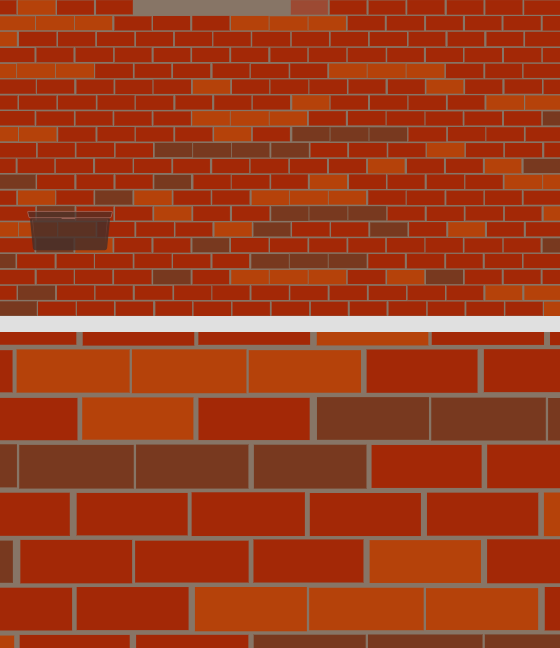
Top, the full canvas; bottom, a detail of the centre.
This texture is drawn by a WebGL 2 fragment shader. Its source:

```glsl
#version 300 es
precision highp float;
// Running-bond brick wall with mixed brick tones, a bare mortar gap and a smoky plastic tub.
uniform vec2 u_resolution;
out vec4 fragColor;

// Lengths are in canvas heights unless noted.
const vec2 REPEATS = vec2(14.38, 19.93);        // bricks across, courses down
const vec2 ORIGIN = vec2(-0.449, 0.031);        // phase of the bond, in bricks
const float BOND_SHIFT = 0.49;                  // shift of odd courses, in bricks
const float COURSE_JITTER = 0.06;               // random slide of a course, in bricks
const vec2 SIDE_INSET = vec2(0.0014, 0.0040);   // half joint range, upright
const vec2 BED_INSET = vec2(0.0016, 0.0031);    // half joint range, level
const float THIN_INSET = 0.0012;                // half joint inside a run
const float RUN_LENGTH = 3.0;
const vec2 RUN_CHANCE = vec2(0.12, 0.08);       // orange, brown
const vec2 SINGLE_CHANCE = vec2(0.09, 0.08);
const float FIRST_BROWN_COURSE = 6.0;
const vec2 GAP_COLUMNS = vec2(3.0, 6.0);        // bricks missing from the top course

const vec3 MORTAR = vec3(0.53, 0.46, 0.40);
const vec3 RED = vec3(0.640, 0.155, 0.025);
const vec3 ORANGE = vec3(0.710, 0.260, 0.040);
const vec3 BROWN = vec3(0.470, 0.225, 0.120);
const vec3 FADED = vec3(0.610, 0.290, 0.200);

const vec2 TUB_CENTER = vec2(0.2215, 0.260);
const vec2 TUB_HALF = vec2(0.122, 0.052);
const float TUB_TAPER = 0.10;
const vec2 RIM_OFFSET = vec2(0.0, 0.061);
const vec2 RIM_HALF = vec2(0.132, 0.010);
const vec3 TUB_DARK = vec3(0.27, 0.18, 0.16);
const vec3 TUB_SHINE = vec3(0.66, 0.42, 0.37);

float hash(vec2 cell, int seed) {
    uvec2 v = uvec2(ivec2(cell) + 64);
    uint h = v.x * 1597334677u ^ v.y * 3812015801u ^ uint(seed) * 2798796415u;
    h = (h ^ (h >> 16)) * 2246822519u;
    h = (h ^ (h >> 13)) * 3266489917u;
    return float((h ^ (h >> 16)) >> 8) / 16777216.0;
}

// Antialiased coverage of a signed distance.
float fill(float d) {
    return clamp(0.5 - d * u_resolution.y, 0.0, 1.0);
}

// Box narrowing downwards by the given slope.
float taperedBox(vec2 q, vec2 halfSize, float slope, float radius) {
    vec2 d = abs(q) - halfSize - vec2(q.y * slope, 0.0) + radius;
    return length(max(d, 0.0)) + min(max(d.x, d.y), 0.0) - radius;
}

// Orange, brown or neither (0, 1, 2) from one random value.
int pickTone(float r, vec2 chance, float course) {
    if (r < chance.x) return 0;
    return r < chance.x + chance.y && course >= FIRST_BROWN_COURSE ? 1 : 2;
}

vec3 wall(vec2 uv) {
    float aspect = u_resolution.x / u_resolution.y;
    vec2 g = vec2(uv.x, 1.0 - uv.y) * REPEATS + ORIGIN;
    float course = floor(g.y);
    g.x -= BOND_SHIFT * mod(course, 2.0);
    g.x += COURSE_JITTER * (hash(vec2(0.0, course), 1) - 0.5);
    vec2 brick = floor(g);
    vec2 size = vec2(aspect, 1.0) / REPEATS;
    vec2 near = fract(g) * size;
    vec2 far = size - near;

    // Tone: runs of equal bricks first, then single ones
    float slot = brick.x + floor(RUN_LENGTH * hash(vec2(0.0, course), 2));
    vec2 run = vec2(floor(slot / RUN_LENGTH), course);
    float place = mod(slot, RUN_LENGTH);
    int tone = pickTone(hash(run, 3), RUN_CHANCE, course);
    bool inRun = tone < 2;
    if (!inRun) tone = pickTone(hash(brick, 4), SINGLE_CHANCE, course);
    vec3 color = tone == 0 ? ORANGE : tone == 1 ? BROWN : RED;

    // Uneven joints, thin between bricks of one run
    float left = mix(SIDE_INSET.x, SIDE_INSET.y, hash(brick, 5));
    float right = mix(SIDE_INSET.x, SIDE_INSET.y, hash(brick, 6));
    if (inRun && place > 0.5) left = THIN_INSET;
    if (inRun && place < RUN_LENGTH - 1.5) right = THIN_INSET;
    float top = mix(BED_INSET.x, BED_INSET.y, hash(brick, 7));
    float bottom = mix(BED_INSET.x, BED_INSET.y, hash(brick, 8));
    float d = max(max(left - near.x, right - far.x), max(top - near.y, bottom - far.y));

    // Bare gap and the faded brick beside it
    if (course < 0.5) {
        if (brick.x >= GAP_COLUMNS.x && brick.x <= GAP_COLUMNS.y) return MORTAR;
        if (brick.x == GAP_COLUMNS.y + 1.0) color = FADED;
    }
    return mix(MORTAR, color, fill(d));
}

vec3 addTub(vec3 color, vec2 p) {
    vec2 q = p - TUB_CENTER;
    float body = taperedBox(q, TUB_HALF, TUB_TAPER, 0.008);
    float rim = taperedBox(q - RIM_OFFSET, RIM_HALF, 0.25, 0.004);
    float lip = taperedBox(q - RIM_OFFSET + vec2(0.005, 0.012), vec2(0.022, 0.002), 0.0, 0.002);
    color = mix(color, TUB_DARK, 0.80 * fill(body));
    float sides = fill(abs(body + 0.008) - 0.001) * smoothstep(-0.04, 0.05, q.y);
    color = mix(color, TUB_SHINE, 0.35 * sides);
    color = mix(color, TUB_DARK, 0.65 * fill(rim));
    return mix(color, TUB_SHINE, 0.8 * max(fill(abs(rim) - 0.0015), fill(lip)));
}

void main() {
    vec3 color = wall(gl_FragCoord.xy / u_resolution);
    fragColor = vec4(addTub(color, gl_FragCoord.xy / u_resolution.y), 1.0);
}
```
